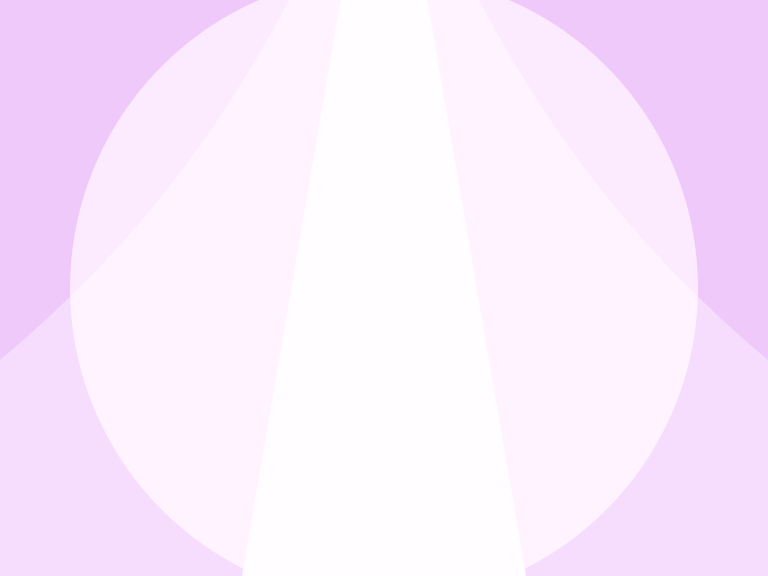
Reproduce this background procedurally as a Shadertoy shader.

```glsl
#define DISC_RADIUS 0.545
#define BEAM_TOP 0.0755
#define BEAM_SPREAD 0.171
#define FLARE_TOP 0.165
#define FLARE_CURVE vec3(0.53, 0.2534, 0.292)
#define BACKDROP vec3(0.938, 0.789, 0.980)
#define FLARE vec3(0.963, 0.867, 0.993)
#define DISC_ON_BACKDROP vec3(0.988, 0.918, 0.996)
#define DISC_ON_FLARE vec3(0.996, 0.952, 1.0)
#define BEAM vec3(1.0, 0.992, 1.0)

// Coverage of a shape from its signed distance (negative inside)
float coverage(float dist, float pixel) {
    return clamp(0.5 - dist / pixel, 0.0, 1.0);
}

// Symmetric shape whose half width widens along a cubic going down
float flareDistance(float side, float depth) {
    vec3 k = FLARE_CURVE;
    float halfWidth = FLARE_TOP + depth * (k.x + depth * (k.y + depth * k.z));
    float slope = k.x + depth * (2.0 * k.y + 3.0 * depth * k.z);
    return (side - halfWidth) / sqrt(1.0 + slope * slope);
}

// Symmetric shape with straight, diverging sides
float beamDistance(float side, float depth) {
    float halfWidth = BEAM_TOP + BEAM_SPREAD * depth;
    return (side - halfWidth) / sqrt(1.0 + BEAM_SPREAD * BEAM_SPREAD);
}

void mainImage(out vec4 fragColor, in vec2 fragCoord) {
    // Canvas height is one unit; x is measured from the middle
    float pixel = 1.0 / iResolution.y;
    vec2 p = (fragCoord - 0.5 * iResolution.xy) * pixel;
    float side = abs(p.x);
    float depth = 0.5 - p.y;

    float flare = coverage(flareDistance(side, depth), pixel);
    float disc = coverage(length(p) - DISC_RADIUS, pixel);
    float beam = coverage(beamDistance(side, depth), pixel);

    // Layers from back to front
    vec3 outside = mix(BACKDROP, FLARE, flare);
    vec3 inside = mix(DISC_ON_BACKDROP, DISC_ON_FLARE, flare);
    vec3 color = mix(outside, inside, disc);
    color = mix(color, BEAM, beam);

    fragColor = vec4(color, 1.0);
}
```
